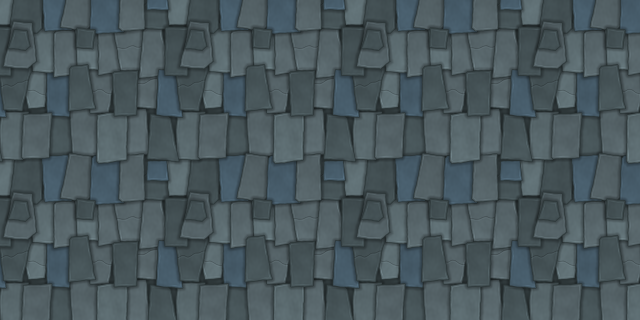
A Shadertoy shader for this texture:

```glsl
// Slate wall: overlapping, tapered stones laid in four courses that tile in both axes.
// Each stone is a sheared box with one cut corner, painted in layers so later stones
// shade and cover earlier ones; gradient noise adds chips, mottling and worn rims.

#define TILE vec2(0.552, 0.534)     // repeat size, in canvas heights
#define ORIGIN vec2(0.448, 0.516)   // corner of one repeat
#define COURSES 4.0                 // stone rows per repeat
#define OUTLINE 0.0046              // dark line around each stone
#define RIM_DEPTH 0.0070            // inset of the worn light edge
#define RIM_WIDTH 0.0018
#define SHADOW_WIDTH 0.012          // contact shadow on stones below
#define ROUNDING 0.004
#define TAPER 0.60                  // how far stones may narrow along their height
#define CHIP_AMOUNT 0.18            // share of cells with a small extra stone
#define CRACK_AMOUNT 0.25           // share of cracked stones

const vec3 GAP = vec3(0.165, 0.205, 0.210);
const vec3 BEDDING = vec3(0.225, 0.270, 0.280);
const vec3 PALETTE[4] = vec3[4](
    vec3(0.270, 0.322, 0.336),      // dark slate
    vec3(0.336, 0.390, 0.408),      // mid slate
    vec3(0.360, 0.422, 0.440),      // light slate
    vec3(0.272, 0.354, 0.408));     // blue slate

// Palette index per stone, one course per line, from the lowest up.
const int TONES[32] = int[32](
    0, 2, 1, 0, 1, 2, 1, 1,
    1, 3, 0, 2, 3, 0, 1, 0,
    1, 0, 1, 2, 1, 2, 1, 1,
    0, 2, 0, 3, 1, 3, 1, 1);

vec3 hash3(vec2 p) {
    vec3 q = fract(p.xyx * vec3(0.1031, 0.1030, 0.0973));
    q += dot(q, q.yxz + 33.33);
    return fract((q.xxy + q.yzz) * q.zyx);
}

float cornerSlope(vec2 cell, vec2 offset) {
    return dot(hash3(cell).xy * 2.0 - 1.0, offset);
}

float gradientNoise(vec2 p) {
    vec2 i = floor(p), f = p - i;
    vec2 u = f * f * f * (f * (f * 6.0 - 15.0) + 10.0);
    vec2 e = vec2(1.0, 0.0);
    return mix(mix(cornerSlope(i, f), cornerSlope(i + e, f - e), u.x),
               mix(cornerSlope(i + e.yx, f - e.yx), cornerSlope(i + 1.0, f - 1.0), u.x), u.y);
}

// Rounded box, sheared, tapered, cut at one corner and lightly chipped.
float stoneDistance(vec2 p, vec2 size, vec3 rnd, vec2 seed) {
    float chips = 0.0035 * gradientNoise(p * 30.0 + seed)
                + 0.0010 * gradientNoise(p * 110.0 + seed);
    p += (rnd.xy - 0.5) * vec2(0.16, 0.26) * p.yx;
    float cut = dot(p * sign(rnd.yx - 0.5), vec2(0.707))
              - 0.707 * (size.x + size.y) * mix(0.82, 1.05, rnd.z);
    size.x *= 1.0 + TAPER * (rnd.z - 0.5) * clamp(p.y / size.y, -1.2, 1.2);
    vec2 e = abs(p) - size + ROUNDING;
    float box = length(max(e, 0.0)) + min(max(e.x, e.y), 0.0) - ROUNDING;
    return max(box, cut) + chips;
}

vec3 stoneColor(vec2 p, vec2 size, float d, int tone, vec3 rnd, vec2 seed) {
    // Softly mottled face, a little lighter toward the foot
    float light = 1.0 + 0.11 * gradientNoise(p * 24.0 + seed)
                + 0.05 * gradientNoise(p * vec2(100.0, 70.0) + seed)
                - 0.06 * p.y / size.y + 0.08 * (rnd.x - 0.5);
    light *= mix(0.90, 1.0, smoothstep(0.0, 0.016, -d));

    // Worn rim, broken up by noise
    float rim = (d + RIM_DEPTH) / RIM_WIDTH;
    float wear = clamp(0.4 + 1.4 * gradientNoise(p * 26.0 + seed + 7.0), 0.0, 1.0);
    light += 0.25 * wear * exp(-rim * rim);

    // Crack with a lit lower lip
    float crack = p.y - (rnd.y - 0.5) * (0.05 + p.x)
                - 0.014 * gradientNoise(vec2(p.x * 45.0, 0.5) + seed);
    float cracked = step(1.0 - CRACK_AMOUNT, rnd.z);
    light -= cracked * 0.16 * (1.0 - smoothstep(0.0, 0.003, abs(crack)));
    light += cracked * 0.07 * (1.0 - smoothstep(0.0, 0.003, abs(crack + 0.004)));

    return mix(GAP, PALETTE[tone] * light, smoothstep(0.0, OUTLINE, -d));
}

void mainImage(out vec4 fragColor, in vec2 fragCoord) {
    vec2 p = fragCoord / iResolution.y - ORIGIN;
    float pixel = 0.75 / iResolution.y;
    float courseHeight = TILE.y / COURSES;
    vec3 color = BEDDING;

    // Layers 0 and 1 hold the main stones, layer 2 the small ones on top
    for (int layer = 0; layer < 3; layer++)
    for (int j = -1; j <= 1; j++) {
        float row = floor(p.y / courseHeight) + float(j);
        float course = floor(mod(row + 0.5, COURSES));
        bool wide = course < 0.5 || course > 2.5;
        float count = wide ? 7.0 : 8.0;
        float shift = course < 0.5 ? 0.25 : (course < 1.5 ? -0.38 : 0.0);
        vec2 cell = vec2(TILE.x / count, courseHeight);

        for (int i = -1; i <= 1; i++) {
            float column = floor(p.x / cell.x - shift) + float(i);
            vec2 id = vec2(floor(mod(column + 0.5, count)), course);
            vec3 place = hash3(id + 11.0);
            vec3 form = hash3(id + 47.0 + float(layer / 2) * 20.0);
            vec3 kind = hash3(id + 83.0);
            bool small = layer == 2;
            if (small ? kind.x > CHIP_AMOUNT : (kind.y > 0.5) != (layer == 1)) continue;

            vec2 jitter = (place.xy - 0.5) * (small ? vec2(0.8, 0.7) : vec2(0.18, 0.24));
            vec2 center = (vec2(column + shift, row) + 0.5 + jitter) * cell;
            vec2 size = 0.5 * cell * (small ? vec2(0.85, 0.48)
                : vec2(mix(1.02, 1.32, place.z), mix(1.04, 1.22, kind.z)));
            int tone = small ? (form.x > 0.6 ? 3 : 0) : TONES[int(id.y) * 8 + int(id.x)];
            vec2 seed = 9.0 * id + 31.0 + float(layer);

            vec2 local = p - center;
            float d = stoneDistance(local, size, form, seed);
            color *= mix(0.74, 1.0, smoothstep(0.0, SHADOW_WIDTH, d));
            vec3 face = stoneColor(local, size, d, tone, form, seed);
            color = mix(color, face, 1.0 - smoothstep(-pixel, pixel, d));
        }
    }
    fragColor = vec4(color, 1.0);
}
```
